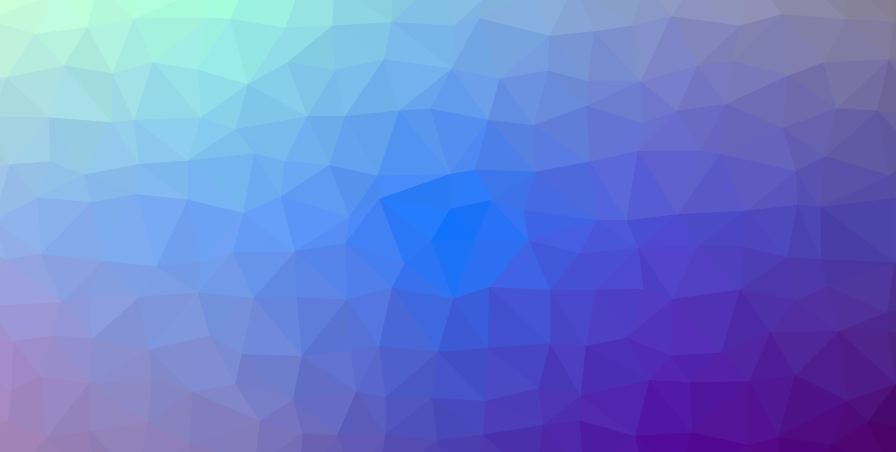
Write a Shadertoy shader that draws this background.

```glsl
// Low-poly background: a jittered triangle mesh, flat-shaded from mint through blue to violet.

vec2 hash22(vec2 p) {
    vec3 q = fract(p.xyx * vec3(0.1031, 0.1030, 0.0973));
    q += dot(q, q.yzx + 33.33);
    return fract((q.xx + q.yz) * q.zy);
}

// Mesh vertex belonging to a grid cell
vec2 meshVertex(vec2 cell) {
    return cell + 0.5 + 0.62 * (hash22(cell + 17.0) - 0.5);
}

// Five evenly spaced colour stops, x from 0 to 1
vec3 ramp(vec3 stops[5], float x) {
    float t = clamp(x, 0.0, 1.0) * 4.0;
    int i = min(int(t), 3);
    return mix(stops[i], stops[i + 1], t - float(i));
}

// Smooth colour field over the canvas, uv from 0 to 1
vec3 colorField(vec2 uv) {
    vec3 top = ramp(vec3[5](vec3(0.80, 1.00, 0.85), vec3(0.64, 1.00, 0.87),
        vec3(0.51, 0.74, 0.90), vec3(0.56, 0.60, 0.77), vec3(0.53, 0.50, 0.58)), uv.x);
    vec3 middle = ramp(vec3[5](vec3(0.56, 0.71, 0.92), vec3(0.42, 0.64, 0.97),
        vec3(0.22, 0.46, 0.96), vec3(0.31, 0.30, 0.82), vec3(0.30, 0.27, 0.65)), uv.x);
    vec3 bottom = ramp(vec3[5](vec3(0.61, 0.51, 0.70), vec3(0.52, 0.48, 0.72),
        vec3(0.29, 0.26, 0.70), vec3(0.33, 0.04, 0.61), vec3(0.29, 0.00, 0.40)), uv.x);

    float y = clamp(uv.y, 0.0, 1.0) * 2.0;
    vec3 color = y < 1.0 ? mix(bottom, middle, y) : mix(middle, top, y - 1.0);

    // Vivid blue core and a faint rose tint low on the left
    vec2 core = (uv - vec2(0.507, 0.49)) * vec2(2.0, 1.0);
    color = mix(color, vec3(0.07, 0.46, 1.0), 0.9 * exp(-60.0 * dot(core, core)));
    vec2 rose = (uv - vec2(0.0, 0.23)) * vec2(2.0, 1.0);
    return color + vec3(0.05, -0.04, 0.0) * exp(-25.0 * dot(rose, rose));
}

// Signed distance to the line a-b, positive on its left
float edgeSide(vec2 p, vec2 a, vec2 b) {
    vec2 e = normalize(b - a);
    return e.x * (p.y - a.y) - e.y * (p.x - a.x);
}

// Adds one counter-clockwise triangle; alpha holds the summed coverage
void addTriangle(inout vec4 sum, vec2 p, vec2 a, vec2 b, vec2 c,
                 vec2 grid, vec2 offset, float pixel) {
    float inside = min(edgeSide(p, a, b), min(edgeSide(p, b, c), edgeSide(p, c, a)));
    float coverage = smoothstep(-0.6 * pixel, 0.6 * pixel, inside);
    if (coverage <= 0.0) return;
    vec2 center = (a + b + c) / 3.0;
    float shade = 0.03 * (hash22(center * 7.0 + 90.0).x - 0.5);
    sum += coverage * vec4(colorField((center - offset) / grid) + shade, 1.0);
}

void mainImage(out vec4 fragColor, in vec2 fragCoord) {
    vec2 uv = fragCoord / iResolution.xy;
    vec2 grid = vec2(18.3, 10.0);
    vec2 offset = vec2(0.5, 0.1);
    vec2 p = uv * grid + offset;
    float pixel = grid.y / iResolution.y;
    vec4 sum = vec4(colorField(uv), 1.0) * 0.001;

    // Nearby quads, each split along its shorter diagonal
    for (int j = -1; j <= 1; j++) {
        for (int i = -1; i <= 1; i++) {
            vec2 cell = floor(p - 0.5) + vec2(i, j);
            vec2 a = meshVertex(cell);
            vec2 b = meshVertex(cell + vec2(1.0, 0.0));
            vec2 c = meshVertex(cell + vec2(1.0, 1.0));
            vec2 d = meshVertex(cell + vec2(0.0, 1.0));
            if (distance(a, c) < distance(b, d)) {
                addTriangle(sum, p, a, b, c, grid, offset, pixel);
                addTriangle(sum, p, a, c, d, grid, offset, pixel);
            } else {
                addTriangle(sum, p, a, b, d, grid, offset, pixel);
                addTriangle(sum, p, b, c, d, grid, offset, pixel);
            }
        }
    }
    fragColor = vec4(clamp(sum.rgb / sum.a, 0.0, 1.0), 1.0);
}
```
